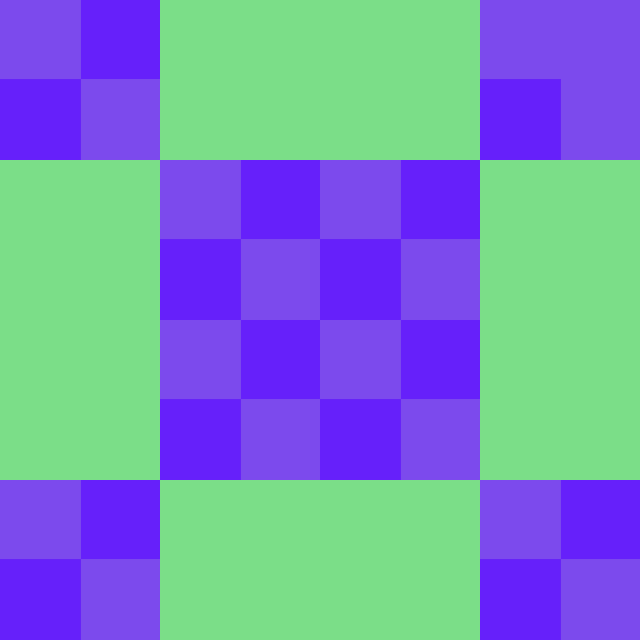
Reproduce this pattern procedurally as a WebGL 2 fragment shader.

```glsl
#version 300 es
precision highp float;

uniform vec2 u_resolution;
out vec4 outColor;

const vec3 GREEN = vec3(0.482, 0.871, 0.533);
const vec3 LIGHT_VIOLET = vec3(0.486, 0.290, 0.929);
const vec3 DEEP_VIOLET = vec3(0.400, 0.125, 0.980);

const float BLOCK = 0.5;          // side of a large square
const float BLOCK_OFFSET = 0.25;  // start of the first whole block
const float CELL = 0.125;         // side of a small square
const float CELL_SHIFT = 0.0015;  // extra width of every other cell

// Alternating bands: 1 on [0, width), 0 on the rest of each period
vec2 bands(vec2 p, float width, float period, vec2 pixel) {
    vec2 t = mod(p, period);
    vec2 inside = min(t, width - t);
    vec2 outside = -min(t - width, period - t);
    vec2 dist = mix(inside, outside, step(width, t));
    return clamp(dist / pixel + 0.5, 0.0, 1.0);
}

// 1 where both bands agree, 0 where they differ
float checker(vec2 b) {
    return b.x * b.y + (1.0 - b.x) * (1.0 - b.y);
}

void main() {
    vec2 uv = gl_FragCoord.xy / u_resolution;
    vec2 pixel = 1.0 / u_resolution;

    // Small checks
    float deep = checker(bands(uv, CELL + CELL_SHIFT, 2.0 * CELL, pixel));

    // The upper right corner cell stays light
    vec2 corner = clamp((uv - (1.0 - CELL + CELL_SHIFT)) / pixel + 0.5, 0.0, 1.0);
    deep -= corner.x * corner.y;
    vec3 violet = mix(LIGHT_VIOLET, DEEP_VIOLET, clamp(deep, 0.0, 1.0));

    // Large checks
    float block = checker(bands(uv - BLOCK_OFFSET, BLOCK, 2.0 * BLOCK, pixel));
    outColor = vec4(mix(GREEN, violet, block), 1.0);
}
```
